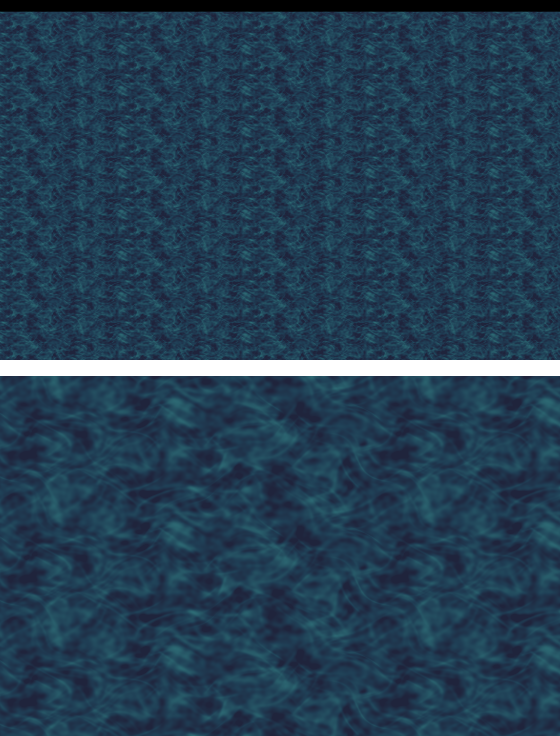
Top: the whole. Bottom: its middle third, enlarged.
Reproduce this texture procedurally as a WebGL 2 fragment shader.

```glsl
#version 300 es
precision highp float;
// Dark teal fibrous fabric: one seamless tile of crossing wavy strands over
// navy patches, repeated about 4.5 times across and 8.5 down below a black band.
// Integer shears of periodic gradient noise keep every layer seamless.

uniform vec2 u_resolution;
out vec4 fragColor;

const vec2  REPEATS      = vec2(4.52, 8.45);  // tiles across and down the cloth
const float BAND_HEIGHT  = 0.0323;            // black strip, share of the height
const int   STRAND_SETS  = 5;                 // directions of strands
const vec2  COARSE_CELLS = vec2(5.0, 4.0);    // noise cells per tile
const vec2  FINE_CELLS   = vec2(9.0, 7.0);
const float COARSE_WIDTH = 0.11;
const float FINE_WIDTH   = 0.16;
const float COARSE_GAIN  = 0.29;
const float FINE_GAIN    = 0.17;
const float WARP_AMOUNT  = 0.08;
const float PATCH_GAIN   = 0.30;
const float BRUSH_GAIN   = 0.36;
const float GRAIN_GAIN   = 0.28;
const float BASE_TONE    = 0.18;

const vec3 NAVY  = vec3(0.120, 0.140, 0.235);
const vec3 BLUE  = vec3(0.120, 0.240, 0.330);
const vec3 TEAL  = vec3(0.150, 0.340, 0.400);
const vec3 GLINT = vec3(0.190, 0.450, 0.480);
const vec3 BAND  = vec3(0.0);

// Integer hash of a lattice cell, 0 to 1
float hash(vec2 cell, float seed) {
    uvec3 k = uvec3(cell.x, cell.y, seed) * uvec3(1597u, 3643u, 7919u);
    uint h = k.x ^ (k.y << 8) ^ (k.z << 4);
    h = (h ^ (h >> 15)) * 73939u;
    h = (h ^ (h >> 13)) * 19937u + 977u;
    h = (h ^ (h >> 16)) * 60493u;
    return float((h >> 8) & 65535u) / 65535.0;
}

// Slope contribution of one lattice corner, wrapped to the period
float corner(vec2 cell, vec2 offset, vec2 period, float seed) {
    float angle = 6.28319 * hash(mod(cell, period), seed);
    return dot(vec2(cos(angle), sin(angle)), offset);
}

// Gradient noise that repeats once per unit of uv
float tileNoise(vec2 uv, vec2 cells, float seed) {
    vec2 p = uv * cells;
    vec2 i = floor(p);
    vec2 f = p - i;
    vec2 w = f * f * f * (f * (f * 6.0 - 15.0) + 10.0);
    vec2 e = vec2(1.0, 0.0);
    float low  = mix(corner(i, f, cells, seed),
                     corner(i + e, f - e, cells, seed), w.x);
    float high = mix(corner(i + e.yx, f - e.yx, cells, seed),
                     corner(i + 1.0, f - 1.0, cells, seed), w.x);
    return 1.4 * mix(low, high, w.y);
}

// Whole-number shear: tilts a layer without breaking its repeat
vec2 shear(vec2 uv, float slope) {
    return vec2(uv.x, uv.y + slope * uv.x);
}

// Thin bright curves along the zero lines of tilted noise, fading in and out
float strands(vec2 uv, vec2 cells, float width, float firstSeed) {
    float sum = 0.0;
    for (int i = 0; i < STRAND_SETS; i++) {
        float seed = firstSeed + 2.0 * float(i);
        float slope = float(i - STRAND_SETS / 2);
        float ridge = tileNoise(shear(uv, slope), cells, seed) / width;
        float fade = smoothstep(-0.3, 0.3, tileNoise(uv, vec2(8.0, 4.0), seed + 1.0));
        sum += exp(-ridge * ridge) * fade;
    }
    return sum;
}

// Brightness of the cloth at a point of the tile
float clothTone(vec2 uv) {
    vec2 warp = vec2(tileNoise(uv, vec2(7.0, 3.0), 1.0) * 0.5,
                     tileNoise(uv, vec2(8.0, 3.0), 2.0));
    vec2 bent = uv + WARP_AMOUNT * warp;
    float patches = tileNoise(bent, vec2(7.0, 3.0), 3.0)
                  + 0.9 * tileNoise(bent, vec2(13.0, 6.0), 4.0);
    float brush = 0.6 * tileNoise(shear(bent, 1.0), vec2(13.0, 13.0), 5.0)
                + 0.6 * tileNoise(shear(bent, -2.0), vec2(11.0, 12.0), 6.0);
    float grain = tileNoise(uv, vec2(44.0, 18.0), 7.0);
    return BASE_TONE + PATCH_GAIN * patches + BRUSH_GAIN * brush + GRAIN_GAIN * grain
         + COARSE_GAIN * strands(bent, COARSE_CELLS, COARSE_WIDTH, 20.0)
         + FINE_GAIN * strands(bent, FINE_CELLS, FINE_WIDTH, 40.0);
}

// Navy through blue to teal, with glints on crossing strands
vec3 clothColour(float tone) {
    vec3 colour = mix(NAVY, BLUE, clamp(tone * 2.0, 0.0, 1.0));
    colour = mix(colour, TEAL, clamp(tone * 2.0 - 1.0, 0.0, 1.0));
    return mix(colour, GLINT, clamp((tone - 1.0) * 1.5, 0.0, 1.0));
}

void main() {
    vec2 p = gl_FragCoord.xy / u_resolution;
    float edge = 1.0 - BAND_HEIGHT;

    // Tiles hang from the lower edge of the band
    vec2 uv = fract(vec2(p.x, (p.y - edge) / edge) * REPEATS);
    vec3 colour = clothColour(clothTone(uv));

    float soft = 0.5 / u_resolution.y;
    colour = mix(colour, BAND, smoothstep(edge - soft, edge + soft, p.y));
    fragColor = vec4(colour, 1.0);
}
```
